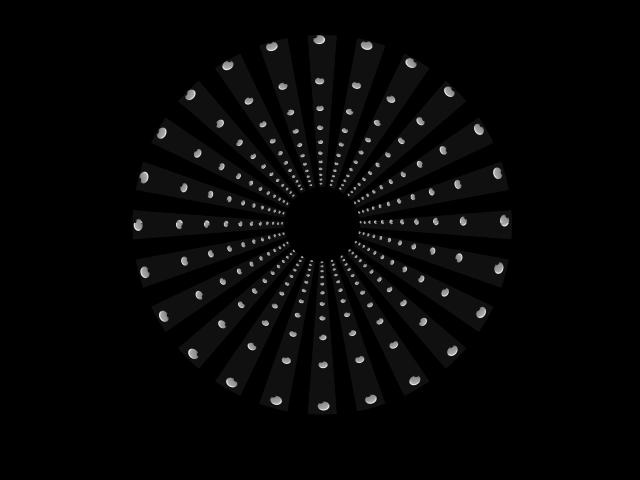
Write a Shadertoy shader that draws this background.

```glsl
#define SPOKES 24.0
#define HUB_RADIUS 0.079
#define DISC_RADIUS 0.3953
#define SPOKE_HALF_ANGLE 0.077
#define DISC_CENTER vec2(0.0047, 0.0318)
#define BEAD_CENTER vec2(0.0029, 0.0358)
#define BEAD_TILT 0.012
#define BEAD_HALF_SIZE vec2(0.032, 0.0245)
#define LAST_RING 10.0
// Inverse ring radius as a quadratic of the ring index
#define RING_DEPTH vec3(2.62, 0.74, 0.022)
#define SPOKE_GRAY 0.063

const float TAU = 6.2831853;

float hash(vec2 cell) {
    return fract(sin(dot(cell, vec2(127.1, 311.7))) * 437.58);
}

float cover(float dist, float pixel) {
    return 1.0 - smoothstep(-0.6 * pixel, 0.6 * pixel, dist);
}

// Angle to the nearest spoke axis, and the index of that spoke
vec2 spokeCell(float angle) {
    float stepAngle = TAU / SPOKES;
    float index = round(angle / stepAngle);
    return vec2(angle - index * stepAngle, mod(index, SPOKES));
}

float spokeMask(vec2 p, float pixel) {
    float radius = length(p);
    float offset = spokeCell(atan(p.y, p.x)).x;
    float side = (abs(offset) - SPOKE_HALF_ANGLE) * radius;
    float ends = max(radius - DISC_RADIUS, HUB_RADIUS - radius);
    return cover(max(side, ends), pixel);
}

// Bead gray in x, coverage in y
vec2 beadLayer(vec2 p, float pixel) {
    float radius = max(length(p), 1e-4);
    vec2 spoke = spokeCell(atan(p.y, p.x) - BEAD_TILT);

    // Invert the depth quadratic to find the nearest ring
    float a = RING_DEPTH.z, b = RING_DEPTH.y;
    float c = RING_DEPTH.x - 1.0 / radius;
    float ring = (-b + sqrt(max(b * b - 4.0 * a * c, 0.0))) / (2.0 * a);
    ring = clamp(round(ring), 0.0, LAST_RING);
    float ringRadius = 1.0 / (RING_DEPTH.x + ring * (b + a * ring));

    // Oval with a small bite on its outer or inner side
    vec2 q = vec2(spoke.x * radius, radius - ringRadius);
    q /= ringRadius * BEAD_HALF_SIZE;
    float seed = hash(vec2(spoke.y, ring));
    float biteAngle = TAU * (0.25 + 0.3 * (seed - 0.5));
    vec2 biteDir = vec2(cos(biteAngle), sin(biteAngle));
    biteDir.y *= p.y > 0.0 ? 1.0 : -1.0;
    float oval = length(q) - 1.0;
    float bite = 0.42 - length(q - biteDir * 1.1);
    float shape = max(oval, bite);

    // Pale rim opposite the bite, dim shade beside it
    float scale = ringRadius * BEAD_HALF_SIZE.y;
    float facing = dot(q, -biteDir);
    float gray = 0.61 + 0.1 * facing;
    gray += 0.22 * smoothstep(-0.4, -0.1, oval) * smoothstep(-0.1, 0.6, facing);
    gray = mix(gray, 0.25, 0.6 * smoothstep(0.45, 0.95, -facing));
    return vec2(gray, cover(shape * scale, pixel));
}

void mainImage(out vec4 fragColor, in vec2 fragCoord) {
    float pixel = 1.0 / iResolution.y;
    vec2 uv = (fragCoord - 0.5 * iResolution.xy) * pixel;

    float gray = SPOKE_GRAY * spokeMask(uv - DISC_CENTER, pixel);
    vec2 bead = beadLayer(uv - BEAD_CENTER, pixel);
    gray = mix(gray, bead.x, bead.y);

    fragColor = vec4(vec3(gray), 1.0);
}
```
